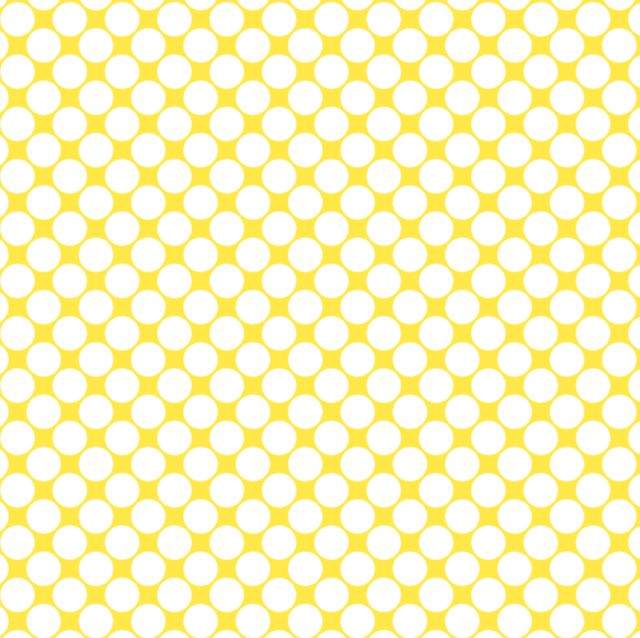
A Shadertoy shader for this pattern:

```glsl
// White polka dots on a yellow ground, in a staggered square lattice.
// Each cell holds two dots, one at its anchor and one shifted by half a cell;
// the nearer of the two gives the distance that is softly thresholded.

const vec3 GROUND_COLOR = vec3(1.0, 0.91, 0.28);
const vec3 DOT_COLOR = vec3(1.0);

const float CELLS_ACROSS = 12.23;            // lattice cells per canvas width
const vec2 FIRST_DOT = vec2(0.334, 0.369);   // in cells, from the upper left
const float DOT_RADIUS = 0.328;              // in cells
const float EDGE_SOFTNESS = 0.022;           // half width of the rim, in cells

// Distance to the nearest point of the unit grid
float gridDistance(vec2 p) {
    return length(fract(p + 0.5) - 0.5);
}

// Signed distance to the staggered dots, negative inside
float staggeredDots(vec2 p, float radius) {
    return min(gridDistance(p), gridDistance(p - 0.5)) - radius;
}

// Soft coverage of a shape, never sharper than one pixel
float coverage(float signedDistance, float softness, float pixelSize) {
    float halfWidth = max(softness, 0.7 * pixelSize);
    return 1.0 - smoothstep(-halfWidth, halfWidth, signedDistance);
}

void mainImage(out vec4 fragColor, in vec2 fragCoord) {
    // Cell coordinates measured from the upper left corner
    float pixelSize = CELLS_ACROSS / iResolution.x;
    vec2 fromTopLeft = vec2(fragCoord.x, iResolution.y - fragCoord.y);
    vec2 cell = fromTopLeft * pixelSize - FIRST_DOT;

    // Dots over the flat ground
    float dots = coverage(staggeredDots(cell, DOT_RADIUS), EDGE_SOFTNESS, pixelSize);
    fragColor = vec4(mix(GROUND_COLOR, DOT_COLOR, dots), 1.0);
}
```
